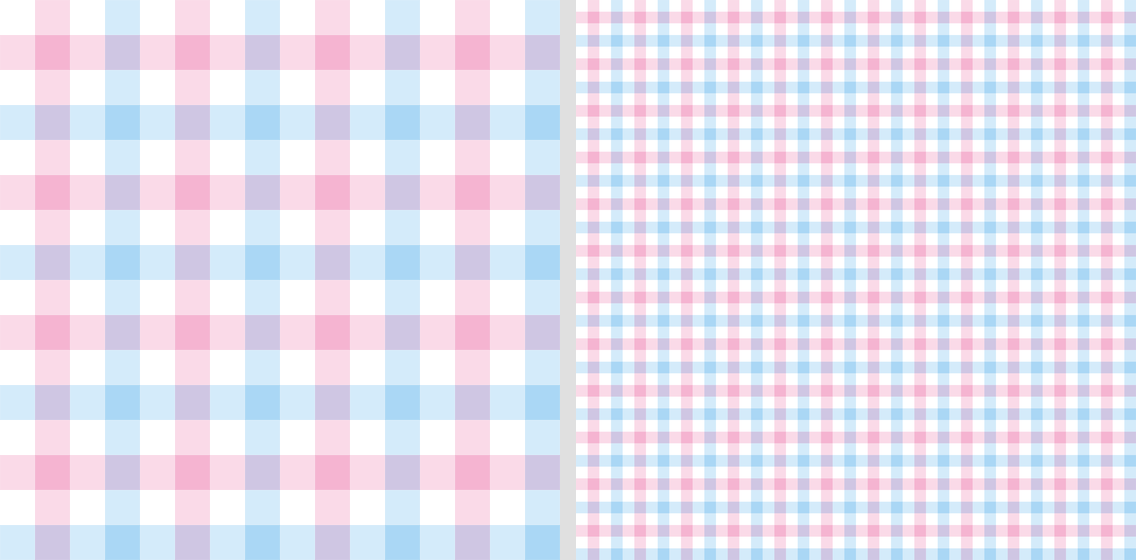
Left, the tile; right, the same tile 3 across and 3 down.
Write a WebGL 2 fragment shader that draws this pattern.

```glsl
#version 300 es
precision highp float;

uniform vec2 u_resolution;
out vec4 fragColor;

// Distance from the centre line of the nearest stripe, on both axes
vec2 stripeDistance(vec2 p, float centre) {
    return abs(fract(p - centre + 0.5) - 0.5);
}

// Smooth coverage of a band of the given half width
vec2 band(vec2 dist, float halfWidth, vec2 pixel) {
    return clamp((halfWidth - dist) / pixel + 0.5, 0.0, 1.0);
}

void main() {
    vec2 uv = gl_FragCoord.xy / u_resolution;
    uv.y = 1.0 - uv.y; // rows run downwards in the same order as columns

    // Four repeats each way: white, pink, white, blue
    vec2 p = uv * 4.0;
    vec2 pixel = 4.0 / u_resolution;
    vec2 pinkDist = stripeDistance(p, 0.375);
    vec2 blueDist = stripeDistance(p, 0.875);
    vec2 pink = band(pinkDist, 0.125, pixel);
    vec2 blue = band(blueDist, 0.125, pixel);

    // Translucent inks add up where stripes cross
    vec3 pinkInk = vec3(0.020, 0.147, 0.090);
    vec3 blueInk = vec3(0.167, 0.078, 0.020);
    vec3 ink = pinkInk * (pink.x + pink.y) + blueInk * (blue.x + blue.y);

    // Faint pale hairline along the stripe edges
    vec2 edgeDist = abs(min(pinkDist, blueDist) - 0.125);
    vec2 hairline = band(edgeDist, 0.003, pixel);
    ink *= 1.0 - 0.15 * max(hairline.x, hairline.y);

    fragColor = vec4(1.0 - ink, 1.0);
}
```
